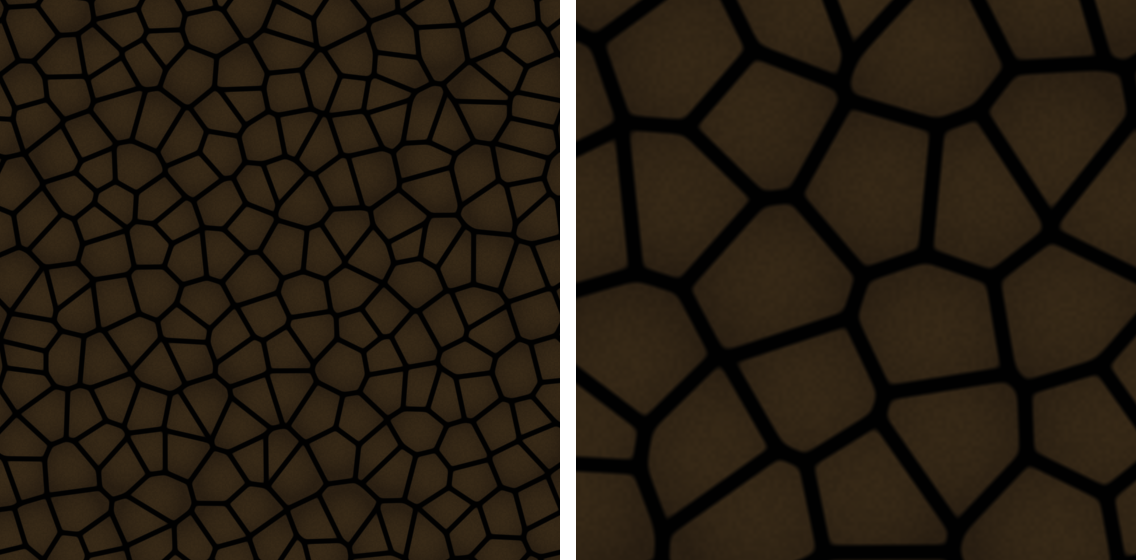
Left, the full canvas; right, a detail of the centre.
This pattern is drawn by a Shadertoy shader. Its source:

```glsl
// Dark brown rounded cells parted by black seams, like cracked hide.
// A tilted, jittered Voronoi grid gives the cells; a soft minimum of the
// distances to all cell walls gives seams with rounded corners.

#define CELLS 13.9          // cells across the canvas
#define TILT -0.45          // grid rotation in radians
#define JITTER 0.76         // site irregularity, 0 to 1
#define SEAM 0.062          // half width of a seam, in cells
#define EDGE_SOFT 0.024     // softness of the seam edge, in cells
#define ROUNDING 0.020      // corner rounding, in cells
#define GRAIN_SCALE 400.0   // grains across the canvas
#define GRAIN 0.10          // relative grain strength

const vec3 SEAM_BLACK = vec3(0.005, 0.005, 0.005);
const vec3 CORE_BROWN = vec3(0.207, 0.154, 0.085);
const vec3 RIM_BROWN = vec3(0.160, 0.117, 0.067);

// Sineless hash, two values in 0..1
vec2 hash22(vec2 p) {
    vec3 q = fract(vec3(p.xyx) * vec3(0.1031, 0.1030, 0.0973));
    q += dot(q, q.yzx + 33.33);
    return fract((q.xx + q.yz) * q.zy);
}

vec2 cellSite(vec2 cell) {
    return cell + 0.5 + JITTER * (hash22(cell + 71.0) - 0.5);
}

// Returns x: rounded distance to the walls, y: distance to the own site
vec2 voronoi(vec2 p) {
    vec2 base = floor(p);
    vec2 ownCell = base;
    vec2 ownSite = cellSite(base);
    float nearest = 1e3;

    // Nearest site
    for (int j = -2; j <= 2; j++)
    for (int i = -2; i <= 2; i++) {
        vec2 cell = base + vec2(i, j);
        vec2 site = cellSite(cell);
        float d = distance(p, site);
        if (d < nearest) {
            nearest = d;
            ownCell = cell;
            ownSite = site;
        }
    }

    // Exponential soft minimum over the bisectors to the neighbours
    float sum = 1e-20;
    for (int j = -2; j <= 2; j++)
    for (int i = -2; i <= 2; i++) {
        if (i == 0 && j == 0) continue;
        vec2 site = cellSite(ownCell + vec2(i, j));
        float wall = dot(0.5 * (ownSite + site) - p, normalize(site - ownSite));
        sum += exp(-wall / ROUNDING);
    }
    return vec2(-ROUNDING * log(sum), nearest);
}

// Smooth value noise for the fine surface grain
float grain(vec2 p) {
    vec2 i = floor(p);
    vec2 f = smoothstep(0.0, 1.0, fract(p));
    float low = mix(hash22(i).x, hash22(i + vec2(1, 0)).x, f.x);
    float high = mix(hash22(i + vec2(0, 1)).x, hash22(i + vec2(1, 1)).x, f.x);
    return mix(low, high, f.y) - 0.5;
}

void mainImage(out vec4 fragColor, in vec2 fragCoord) {
    vec2 uv = fragCoord / iResolution.y;
    float c = cos(TILT), s = sin(TILT);
    vec2 p = mat2(c, s, -s, c) * uv * CELLS + 40.0;

    vec2 cell = voronoi(p);

    // Cell body fades from a warm core to a darker rim
    float fade = clamp(cell.y / 0.65, 0.0, 1.0);
    vec3 body = mix(CORE_BROWN, RIM_BROWN, fade * fade);
    body *= 1.0 + GRAIN * grain(uv * GRAIN_SCALE);

    // Seam with a smooth edge at least one pixel wide
    float soft = max(EDGE_SOFT, 0.7 * CELLS / iResolution.y);
    float inside = smoothstep(SEAM - soft, SEAM + soft, cell.x);
    fragColor = vec4(mix(SEAM_BLACK, body, inside), 1.0);
}
```
